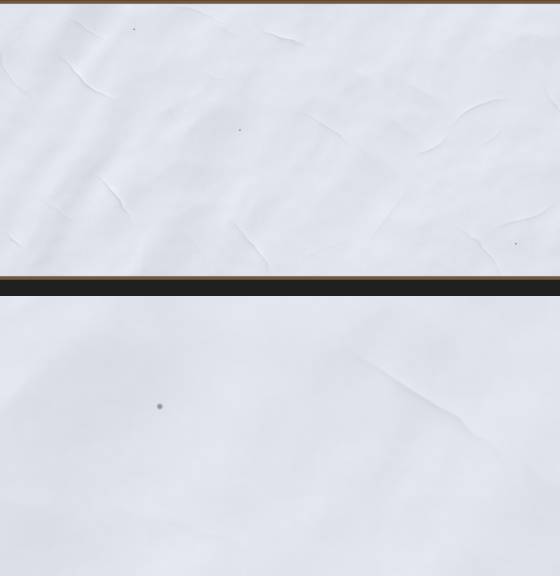
Top: the whole. Bottom: its middle third, enlarged.
Write a Shadertoy shader that draws this texture.

```glsl
#define PAPER vec3(0.873, 0.889, 0.920)
#define BAR_OUTER vec3(0.40, 0.28, 0.19)
#define BAR_INNER vec3(0.45, 0.35, 0.26)
#define BAR_HEIGHT 0.0137
#define LIGHT_DIR vec2(-0.45, 0.89)
#define RELIEF 0.0026
#define FOLD_ANGLE 0.95
#define CREASE_CELL 0.25
#define CREASE_BRIGHT 0.05
#define CREASE_DARK 0.10
#define GRAIN 0.008

vec2 hash22(vec2 p) {
    vec3 q = fract(p.xyx * vec3(0.1031, 0.1030, 0.0973));
    q += dot(q, q.yzx + 33.33);
    return fract((q.xx + q.yz) * q.zy);
}

float gradientNoise(vec2 p) {
    vec2 i = floor(p), f = p - i;
    vec2 u = f * f * f * (f * (f * 6.0 - 15.0) + 10.0);
    vec2 e = vec2(0.0, 1.0);
    float a = dot(hash22(i) * 2.0 - 1.0, f);
    float b = dot(hash22(i + e.yx) * 2.0 - 1.0, f - e.yx);
    float c = dot(hash22(i + e.xy) * 2.0 - 1.0, f - e.xy);
    float d = dot(hash22(i + e.yy) * 2.0 - 1.0, f - e.yy);
    return mix(mix(a, b, u.x), mix(c, d, u.x), u.y);
}

// Coordinates along and across a direction
vec2 alongAxis(vec2 p, float angle) {
    float c = cos(angle), s = sin(angle);
    return vec2(c * p.x + s * p.y, c * p.y - s * p.x);
}

// Broad soft folds, stronger on the left, plus patches of faint crinkles
float paperHeight(vec2 p) {
    vec2 w = p + 0.08 * vec2(gradientNoise(p * 3.0 + 5.0), gradientNoise(p * 3.0 + 17.0));
    float fold = gradientNoise(alongAxis(w, FOLD_ANGLE) * vec2(2.0, 7.0) + 40.0);
    fold *= mix(1.5, 0.6, smoothstep(0.3, 1.2, p.x));
    float n = gradientNoise(w * 5.0 + 60.0);
    float ridge = 0.5 - sqrt(n * n + 0.0008);
    float patches = smoothstep(-0.1, 0.3, gradientNoise(p * 2.5 + 80.0));
    return fold + ridge * patches + 0.12 * gradientNoise(w * 17.0 + 30.0);
}

// Scattered sharp creases: a lit upper lip over a thin shadow
float creaseShade(vec2 p) {
    vec2 bent = p + 0.045 * vec2(gradientNoise(p * 6.0 + 9.0), gradientNoise(p * 6.0 + 29.0));
    bent += 0.008 * gradientNoise(p * 24.0 + 50.0);
    vec2 home = floor(p / CREASE_CELL);
    float shade = 0.0;
    for (int y = -1; y <= 1; y++)
    for (int x = -1; x <= 1; x++) {
        vec2 id = home + vec2(x, y) + 20.0;
        vec2 jitter = hash22(id), shape = hash22(id + 57.0), kind = hash22(id + 113.0);
        vec2 center = (id - 20.0 + jitter) * CREASE_CELL;
        float angle = (kind.x < 0.3 ? 0.75 : -0.6) + (shape.x - 0.5) * 0.9;
        vec2 q = alongAxis(bent - center, angle);
        float halfLength = mix(0.05, 0.17, shape.y);
        float d = q.y + (jitter.x - 0.5) * 5.0 * q.x * q.x;
        float taper = 1.0 - smoothstep(0.1, 1.0, abs(q.x) / halfLength);
        float lip = smoothstep(-0.003, 0.003, d);
        float lit = CREASE_BRIGHT * lip * exp(-max(d, 0.0) / 0.013);
        float dark = CREASE_DARK * (1.0 - lip) * exp(min(d, 0.0) / 0.007);
        shade += (lit - dark) * taper * (0.08 + 0.92 * pow(kind.y, 3.0));
    }
    return shade;
}

// A few tiny dark specks
float speckMask(vec2 p) {
    float mask = 0.0;
    for (int i = 0; i < 3; i++) {
        vec2 center = hash22(vec2(float(i) + 3.0, 71.0)) * vec2(2.0, 1.0);
        mask += 1.0 - smoothstep(0.001, 0.005, length(p - center));
    }
    return min(mask, 1.0);
}

void mainImage(out vec4 fragColor, in vec2 fragCoord) {
    vec2 p = fragCoord / iResolution.y;

    // Relief lit from the upper left
    vec2 stepToLight = 0.004 * LIGHT_DIR;
    float slope = (paperHeight(p + stepToLight) - paperHeight(p - stepToLight)) / 0.008;
    float shade = -RELIEF * slope + creaseShade(p);

    // Slow tone drift and fine grain
    shade += 0.007 * (smoothstep(0.0, 1.6, p.x + 0.6 * p.y) - 0.5);
    shade += 0.012 * gradientNoise(p * 2.2 + 11.0);
    shade += GRAIN * (gradientNoise(p * 75.0) + 0.5 * gradientNoise(p * 28.0 + 7.0));
    vec3 color = PAPER + clamp(shade, -0.12, 0.055) * vec3(1.0, 1.05, 1.05);
    color *= 1.0 - 0.35 * speckMask(p);

    // Brown bars along the top and bottom
    float edge = min(p.y, 1.0 - p.y);
    vec3 bar = mix(BAR_OUTER, BAR_INNER, smoothstep(0.002, 0.006, edge));
    color = mix(bar, color, smoothstep(BAR_HEIGHT - 0.003, BAR_HEIGHT + 0.003, edge));
    fragColor = vec4(color, 1.0);
}
```
